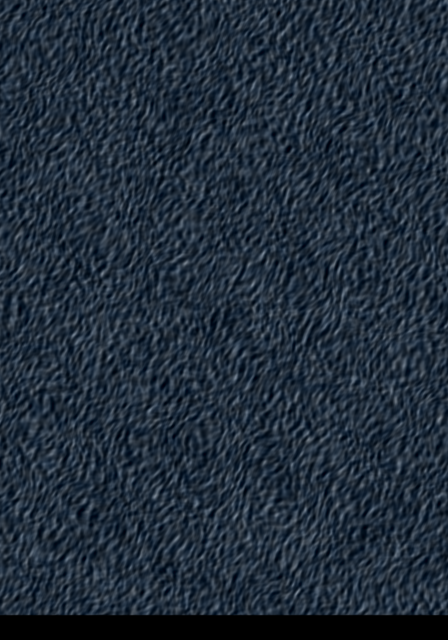
This texture is drawn by a Shadertoy shader. Its source:

```glsl
#define GRAIN_SCALE vec2(104.0, 74.0)
#define GRAIN_LEAN 0.3
#define LIGHT_STEP vec2(0.0042, -0.0022)
#define CREASE_SCALE vec2(20.0, 66.0)
#define CREASE_DEPTH 0.36
#define CONTRAST 0.245
#define BAND_HEIGHT 0.039
#define BASE_NAVY vec3(0.130, 0.181, 0.237)
#define WARM_TINT vec3(0.030, 0.004, -0.026)

const float TAU = 6.28319;

// Unit gradient for a lattice point
vec2 gradientAt(vec2 cell) {
    float angle = TAU * fract(sin(dot(cell, vec2(127.1, 311.7))) * 43758.5);
    return vec2(cos(angle), sin(angle));
}

float gradientNoise(vec2 p) {
    vec2 cell = floor(p);
    vec2 f = p - cell;
    vec2 blend = f * f * f * (f * (f * 6.0 - 15.0) + 10.0);
    vec2 right = vec2(1.0, 0.0);
    vec2 up = vec2(0.0, 1.0);
    float a = dot(gradientAt(cell), f);
    float b = dot(gradientAt(cell + right), f - right);
    float c = dot(gradientAt(cell + up), f - up);
    float d = dot(gradientAt(cell + 1.0), f - 1.0);
    return mix(mix(a, b, blend.x), mix(c, d, blend.x), blend.y);
}

// Height of the leaning pebbles, with finer grain on top
float grainHeight(vec2 p) {
    p.x -= GRAIN_LEAN * p.y;
    vec2 q = p * GRAIN_SCALE;
    return gradientNoise(q) + 0.4 * gradientNoise(q * 1.7 + 31.3);
}

// Long soft furrows running down to the right
float creases(vec2 p) {
    vec2 along = vec2(0.62, -0.78);
    vec2 across = vec2(0.78, 0.62);
    return gradientNoise(vec2(dot(p, along), dot(p, across)) * CREASE_SCALE + 57.0);
}

void mainImage(out vec4 fragColor, in vec2 fragCoord) {
    vec2 p = fragCoord / iResolution.y;

    // Gentle bending keeps the grain irregular
    vec2 bend = vec2(gradientNoise(p * 14.0 + 5.0), gradientNoise(p * 14.0 + 83.0));
    vec2 q = p + 0.012 * bend;

    // Side-lit relief plus furrows and broad mottling
    float relief = grainHeight(q) - grainHeight(q - LIGHT_STEP);
    relief += CREASE_DEPTH * creases(q);
    relief += 0.16 * gradientNoise(p * 9.0 + 19.0);

    // Highlights stretch further than shadows
    float shade = CONTRAST * (relief + 0.25 * relief * relief);
    vec3 color = BASE_NAVY + shade;
    color += WARM_TINT * gradientNoise(q * 60.0 + 11.0);

    // Black strip along the lower edge
    float pixel = 1.0 / iResolution.y;
    color *= smoothstep(BAND_HEIGHT - pixel, BAND_HEIGHT + pixel, p.y);

    fragColor = vec4(clamp(color, 0.0, 1.0), 1.0);
}
```
